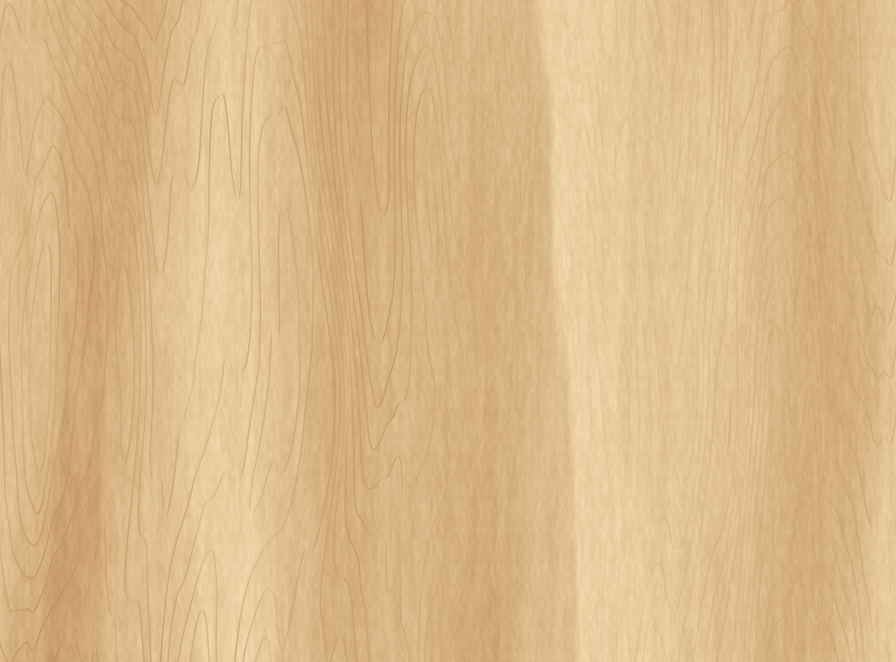
This texture is drawn by a WebGL 1 fragment shader. Its source:

```glsl
precision highp float;
// Pale planed wood: soft vertical colour bands, thin brown growth lines with
// pointed arches, and fine upright fibres. The growth lines are contours of a
// stretched noise field, drawn at an even width by dividing by its gradient.
uniform vec2 u_resolution;

const vec3 DARK_WOOD = vec3(0.785, 0.622, 0.420);
const vec3 PALE_WOOD = vec3(0.930, 0.822, 0.645);
const vec3 LINE_BROWN = vec3(0.690, 0.500, 0.290);
const float BASE_TONE = 0.61;
const float BAND_CONTRAST = 1.12;
const float RING_COUNT = 19.0;
const float LINE_HALF_WIDTH = 0.0006;
const float LINE_STRENGTH = 0.37;
const float MIN_SLOPE = 5.0;
const float FIBRE_CONTRAST = 0.42;
const float STREAK_CONTRAST = 0.18;

float hash(vec2 cell) {
  return fract(sin(dot(cell, vec2(127.1, 311.7))) * 43758.5453);
}

float noise(vec2 p) {
  vec2 cell = floor(p);
  vec2 f = fract(p);
  f = f * f * (3.0 - 2.0 * f);
  float low = mix(hash(cell), hash(cell + vec2(1.0, 0.0)), f.x);
  float high = mix(hash(cell + vec2(0.0, 1.0)), hash(cell + vec2(1.0, 1.0)), f.x);
  return mix(low, high, f.y);
}

// Height field whose whole-number contours are the growth lines
float ringField(vec2 p) {
  p.x += 0.05 * (noise(vec2(p.x * 2.0, p.y * 2.3) + 7.0) - 0.5);
  float h = noise(vec2(p.x * 5.2 + p.y * 0.3, p.y * 0.70) + 3.7);
  h += 0.45 * noise(vec2(p.x * 11.0 - p.y * 0.4, p.y * 1.1) + 21.3);
  h += 0.15 * noise(vec2(p.x * 31.0, p.y * 2.4) + 40.1);
  h += 0.022 * noise(vec2(p.x * 75.0, p.y * 8.0) + 60.9);
  return (h + 0.22 * p.y) * RING_COUNT;
}

// Soft upright band around a centre line
float band(float x, float centre, float width) {
  float d = (x - centre) / width;
  return exp(-d * d);
}

// Broad light and dark bands, from 0 (dark) to 1 (pale)
float bandTone(vec2 uv) {
  float x = uv.x;
  float y = uv.y;
  x += 0.035 * (noise(vec2(x * 5.0, y * 2.2) + 11.0) - 0.5);
  x += 0.026 * (noise(vec2(x * 75.0, y * 3.0) + 31.0) - 0.5);
  float change = -0.42 * band(x, 0.075 + 0.060 * y, 0.055);
  change += (0.30 - 0.14 * y) * band(x, 0.250 - 0.025 * y, 0.065);
  change -= (0.14 + 0.26 * y) * band(x, 0.390, 0.060);
  change -= (0.33 - 0.16 * y) * band(x, 0.545, 0.065);
  change -= 0.34 * band(x, 0.915, 0.055);
  change += 0.14 * band(x, 1.000, 0.030);
  // Pale sapwood, crisp on its left side and fading to the right
  float side = x - (0.640 - 0.035 * y * y);
  change += 0.38 * smoothstep(-0.006, 0.012, side) * exp(-9.0 * max(side, 0.0));
  change += 0.22 * (noise(vec2(x * 15.0, y * 1.6) + 53.0) - 0.5);
  return BASE_TONE + BAND_CONTRAST * change;
}

void main() {
  vec2 uv = gl_FragCoord.xy / u_resolution;
  vec2 p = gl_FragCoord.xy / u_resolution.y;
  float pixel = 1.0 / u_resolution.y;

  // Bands with long streaks and short crisp fibres
  float tone = bandTone(uv);
  float streak = noise(vec2(p.x * 95.0, p.y * 5.0) + 5.0);
  float fibre = 0.45 * noise(vec2(p.x * 215.0, p.y * 30.0) + 17.0)
              + 0.55 * noise(vec2(p.x * 365.0, p.y * 105.0) + 29.0);
  tone += STREAK_CONTRAST * (streak - 0.5) + FIBRE_CONTRAST * (fibre - 0.5);

  // Distance to the nearest growth line
  const float STEP = 0.0010;
  float ring = ringField(p);
  vec2 slope = vec2(ringField(p + vec2(STEP, 0.0)) - ring,
                    ringField(p + vec2(0.0, STEP)) - ring) / STEP;
  float steepness = length(slope);
  float lineDistance = abs(fract(ring + 0.5) - 0.5) / max(steepness, MIN_SLOPE);
  float line = 1.0 - smoothstep(0.0, LINE_HALF_WIDTH + 1.1 * pixel, lineDistance);
  // Fade the lines where they would pool or crowd together
  line *= smoothstep(4.0, 22.0, steepness);
  line *= 1.0 - 0.75 * smoothstep(90.0, 190.0, steepness);

  // Lines are clear on the left, faint in the middle, moderate on the right
  float clarity = 1.0 - 0.72 * smoothstep(0.46, 0.54, uv.x)
                + 0.30 * smoothstep(0.69, 0.77, uv.x)
                + 0.25 * smoothstep(0.94, 0.98, uv.x);
  clarity *= 0.40 + 0.85 * noise(vec2(p.x * 22.0, p.y * 5.0) + 71.0);
  // Fibres break up the lines
  line *= 0.55 + 0.9 * fibre;

  // Each ring darkens softly toward one of its edges
  float shade = (0.25 - exp(-4.0 * fract(ring))) * smoothstep(4.0, 30.0, steepness);
  tone += 0.08 * clarity * shade;

  vec3 colour = mix(DARK_WOOD, PALE_WOOD, clamp(tone, -0.15, 1.12));
  colour = mix(colour, LINE_BROWN, LINE_STRENGTH * clarity * line);
  gl_FragColor = vec4(colour, 1.0);
}
```
